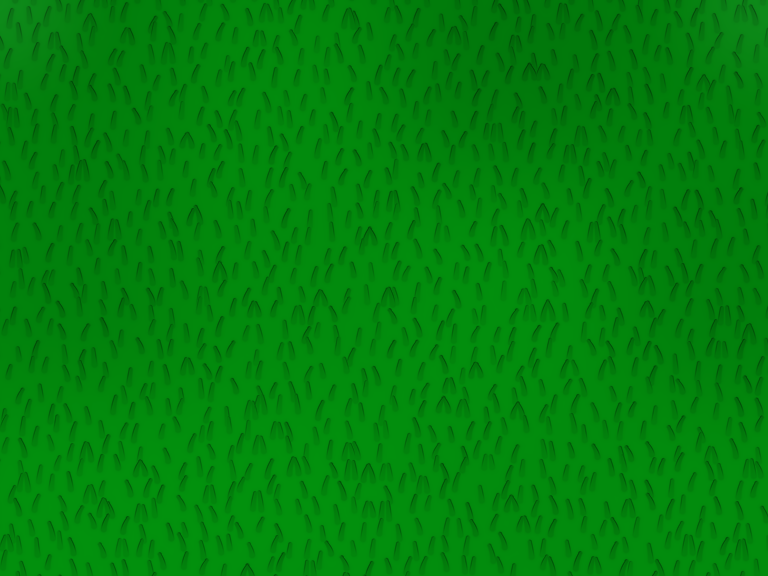
Reproduce this texture procedurally as a WebGL 2 fragment shader.

```glsl
#version 300 es
precision highp float;

uniform vec2 u_resolution;
out vec4 fragColor;

// Lengths of blades are in cells, CELL is in canvas heights.
const float CELL = 0.034;
const float JITTER = 0.7;
const float BLADE_LENGTH = 0.68;
const float BLADE_RADIUS = 0.132;
const float RIM_WIDTH = 0.08;
const float TUFT_CHANCE = 0.07;
const float TUFT_SPREAD = 0.17;
const float MIN_BEND = 0.0;
const float MAX_BEND = 0.2;

const float FILL_DARKNESS = 0.155;
const float RIM_DARKNESS = 0.24;
const float SHADOW_DARKNESS = 0.05;
const float GLINT = 0.045;

const vec3 LIGHT_GREEN = vec3(0.008, 0.57, 0.052);
const vec3 DEEP_GREEN = vec3(0.004, 0.465, 0.042);
const vec3 HAZE_GREEN = vec3(0.07, 0.56, 0.12);
const float PATCH_SCALE = 2.6;

uvec3 scramble(uvec3 v) {
    v = v * 1664525u + 1013904u;
    v.x += v.y * v.z; v.y += v.z * v.x; v.z += v.x * v.y;
    v ^= v >> 16u;
    v.x += v.y * v.z; v.y += v.z * v.x; v.z += v.x * v.y;
    return v;
}

vec3 hash3(vec2 cell, uint seed) {
    uvec3 v = scramble(uvec3(uvec2(ivec2(cell) + 512), seed));
    return vec3(v >> 8u) / 16777216.0;
}

float valueNoise(vec2 p) {
    vec2 i = floor(p), f = fract(p);
    f = f * f * f * (f * (f * 6.0 - 15.0) + 10.0);
    float low = mix(hash3(i, 9u).x, hash3(i + vec2(1, 0), 9u).x, f.x);
    float high = mix(hash3(i + vec2(0, 1), 9u).x, hash3(i + vec2(1, 1), 9u).x, f.x);
    return mix(low, high, f.y);
}

// Curved blade leaning to one side: x = darkness, y = glint, z = shadow.
vec3 blade(vec2 p, float side, float bend, float size, float pixel) {
    float len = BLADE_LENGTH * size;
    float t = clamp(p.y / len + 0.5, 0.0, 1.0);
    float spine = side * (0.06 * (t - 0.5) + bend * (t * t - 0.25));
    vec2 q = vec2(p.x - spine, p.y - (t - 0.5) * len);
    float d = length(q) - BLADE_RADIUS * mix(1.15, 0.8, t);

    float fill = (1.0 - smoothstep(-pixel, pixel, d)) * mix(0.4, 1.0, t);

    // The rim follows the outer side of the bend and the tip.
    float outer = dot(q, normalize(vec2(-side, 0.6))) / BLADE_RADIUS;
    float facing = smoothstep(-0.2, 0.6, outer) * smoothstep(-0.1, 0.7, t);
    float edge = RIM_WIDTH * 0.5 + pixel * 0.5;
    float rim = (1.0 - smoothstep(0.0, edge, abs(d + RIM_WIDTH * 0.3))) * facing;
    float glint = (1.0 - smoothstep(0.0, edge, abs(d + RIM_WIDTH * 1.3))) * facing;

    float shadow = exp(-max(d, 0.0) * 11.0);
    return vec3(FILL_DARKNESS * fill + RIM_DARKNESS * rim, GLINT * glint, SHADOW_DARKNESS * shadow);
}

vec3 grass(vec2 p, float pixel) {
    vec3 total = vec3(0.0);
    float row = floor(p.y);
    for (int j = -1; j <= 1; j++) {
        float y = row + float(j);
        float shift = 0.5 * mod(y, 2.0);
        float column = floor(p.x - shift);
        for (int i = -1; i <= 1; i++) {
            vec2 cell = vec2(column + float(i), y);
            vec3 place = hash3(cell, 1u);
            vec3 form = hash3(cell, 2u);
            vec2 local = p - cell - vec2(shift, 0.0) - 0.5 - (place.xy - 0.5) * JITTER;
            float side = place.z < 0.52 ? 1.0 : -1.0;
            float bend = mix(MIN_BEND, MAX_BEND, form.x);
            float size = mix(0.8, 1.2, form.y);
            float strength = mix(0.55, 1.1, form.x * 0.6 + hash3(cell, 3u).x * 0.4);
            bool tuft = form.z < TUFT_CHANCE;
            vec2 offset = tuft ? vec2(side * TUFT_SPREAD, 0.0) : vec2(0.0);
            vec3 mark = blade(local + offset, side, bend, size, pixel);
            if (tuft) mark = max(mark, blade(local - offset, -side, bend, size * 1.1, pixel));
            total = max(total, mark * strength);
        }
    }
    return total;
}

void main() {
    vec2 uv = gl_FragCoord.xy / u_resolution.y;
    float aspect = u_resolution.x / u_resolution.y;
    float pixel = 1.0 / (u_resolution.y * CELL);

    // Broad soft patches, deeper toward the top and right.
    float deep = 0.65 * valueNoise(uv * PATCH_SCALE + 3.7);
    deep += 0.28 * smoothstep(0.5, 0.95, uv.y);
    deep += 0.14 * smoothstep(0.6, 0.95, uv.x / aspect);
    vec3 color = mix(LIGHT_GREEN, DEEP_GREEN, clamp(deep, 0.0, 1.0));

    // Pale haze in the upper corners.
    vec2 corner = vec2(min(uv.x, aspect - uv.x), 1.0 - uv.y);
    color = mix(color, HAZE_GREEN, 0.75 * (1.0 - smoothstep(0.0, 0.22, length(corner))));

    vec3 mark = grass(uv / CELL, pixel);
    color *= 1.0 - mark.x - mark.z + mark.y;
    fragColor = vec4(color, 1.0);
}
```
